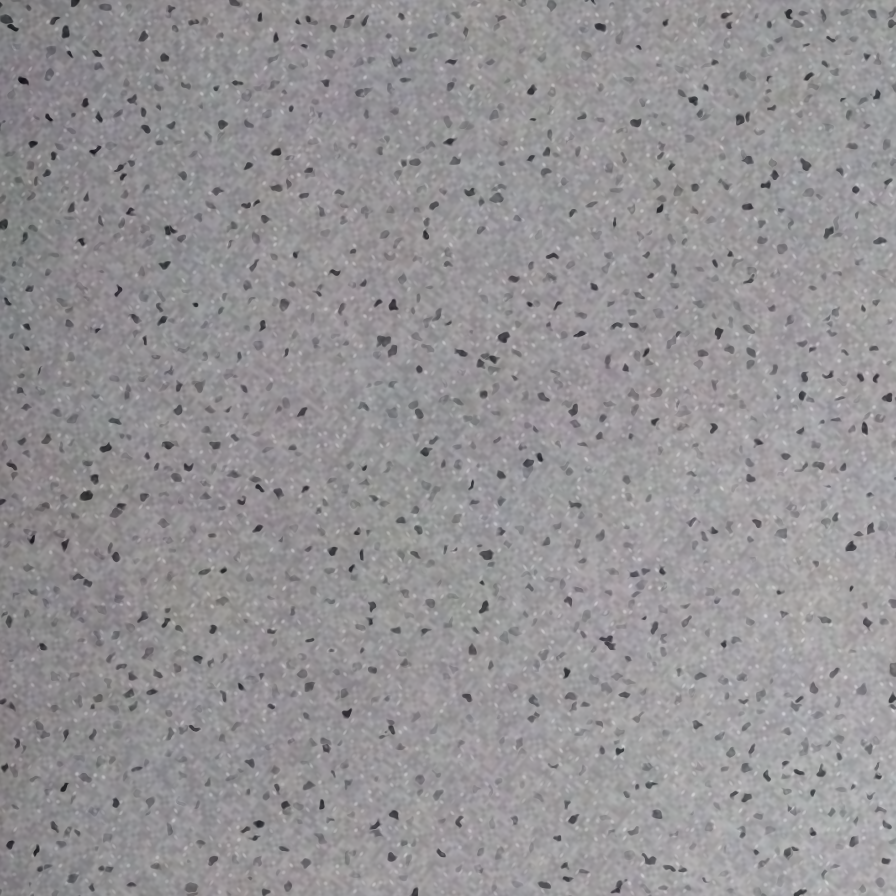
A Shadertoy shader for this texture:

```glsl
#define FLECK_CELLS 42.0
#define FLECK_SHARE 0.72
#define FLECK_RADIUS 0.0047
#define FLECK_DARKNESS 0.40
#define SPARK_CELLS 100.0
#define SPARK_SHARE 0.42
#define SPARK_GAIN 0.13
#define GRAIN_FREQ 230.0
#define GRAIN_GAIN 0.105
#define EDGE_SOFTNESS 0.0016
#define STONE_GREY vec3(0.590, 0.583, 0.592)

vec3 hash3(vec2 cell) {
    vec3 p = fract(cell.xyx * vec3(0.1031, 0.1030, 0.0973));
    p += dot(p, p.yxz + 33.33);
    return fract((p.xxy + p.yzz) * p.zyx);
}

vec3 smoothNoise(vec2 p) {
    vec2 cell = floor(p), f = fract(p);
    f = f * f * (3.0 - 2.0 * f);
    return mix(mix(hash3(cell), hash3(cell + vec2(1, 0)), f.x),
               mix(hash3(cell + vec2(0, 1)), hash3(cell + vec2(1, 1)), f.x), f.y);
}

// Scattered oval chips; returns the strongest coverage times darkness
float flecks(vec2 uv, float edge, float seed) {
    vec2 warped = uv + (smoothNoise(uv * 170.0 + seed).xy - 0.5) * 0.006;
    vec2 home = floor(warped * FLECK_CELLS);
    float shade = 0.0;
    for (int y = -1; y <= 1; y++)
    for (int x = -1; x <= 1; x++) {
        vec2 cell = home + vec2(x, y);
        vec3 place = hash3(cell + seed);
        vec3 look = hash3(cell + seed + 71.7);
        float crowd = smoothNoise(cell * 0.23 + seed).x - 0.5;
        if (place.z > FLECK_SHARE + 0.5 * crowd) continue;
        vec2 d = warped - (cell + place.xy) / FLECK_CELLS;
        float angle = 0.5 + (look.x - 0.5) * 2.6;
        float c = cos(angle), s = sin(angle);
        d = vec2(c * d.x + s * d.y, c * d.y - s * d.x);
        d *= vec2(0.85, 1.15 + 0.35 * look.y);
        float radius = FLECK_RADIUS * mix(0.6, 1.2, look.y);
        float cover = 1.0 - smoothstep(-edge, edge, length(d) - radius);
        float depth = FLECK_DARKNESS * mix(0.22, 1.0, pow(look.z, 2.4));
        shade = max(shade, cover * depth);
    }
    return shade;
}

// Tiny pale glints, one at most per cell
float sparks(vec2 uv, float edge) {
    vec2 p = uv * SPARK_CELLS;
    vec2 cell = floor(p);
    vec3 place = hash3(cell + 311.3);
    vec3 look = hash3(cell + 523.9);
    vec2 d = (fract(p) - 0.25 - 0.5 * place.xy) / SPARK_CELLS;
    d.y += d.x * (look.x - 0.5) * 1.6;
    float cover = 1.0 - smoothstep(0.0, edge + 0.0012, length(d) - 0.0005);
    return cover * step(place.z, SPARK_SHARE) * look.y;
}

// Uneven light: dim at the left, brighter toward the lower right
float lighting(vec2 uv) {
    float light = 0.085 * (uv.x - 0.5) - 0.035 * (uv.y - 0.5);
    light -= 0.045 * exp(-uv.x * 9.0);
    light += 0.06 * (uv.x - 0.5) * (0.5 - uv.y);
    return light + 0.006 * sin(uv.x * 7.0 + 2.0 * sin(uv.y * 5.0));
}

void mainImage(out vec4 fragColor, in vec2 fragCoord) {
    float scale = min(iResolution.x, iResolution.y);
    vec2 uv = fragCoord / scale;
    float edge = max(EDGE_SOFTNESS, 0.75 / scale);

    // Stone base with faint colour drift
    vec3 color = STONE_GREY + 0.008 + lighting(fragCoord / iResolution.xy);
    color += (smoothNoise(uv * 9.0 + 40.0) - 0.5) * 0.016;
    color += (smoothNoise(uv * 55.0 + 90.0) - 0.5) * 0.018;

    // Fine and medium grain
    vec2 tilted = mat2(0.8, 0.6, -0.6, 0.8) * uv;
    float grain = smoothNoise(tilted * GRAIN_FREQ + 400.0).x - 0.5;
    grain += 0.45 * (smoothNoise(tilted * GRAIN_FREQ * 0.45 + 700.0).y - 0.5);
    color += grain * GRAIN_GAIN;

    // Glints below, dark chips on top
    color += sparks(uv, edge) * SPARK_GAIN;
    float shade = flecks(uv, edge, 13.0);
    color -= shade * vec3(1.0, 0.99, 0.97);

    fragColor = vec4(clamp(color, 0.0, 1.0), 1.0);
}
```
